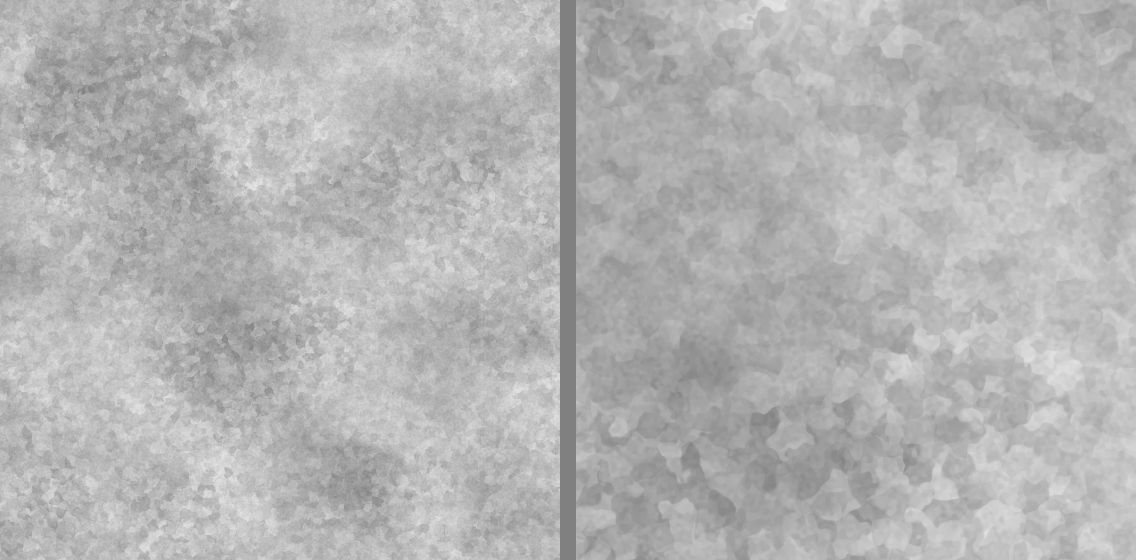
Left: the whole. Right: its middle third, enlarged.
Reproduce this texture procedurally as a three.js fragment shader.

```glsl
// Mottled grey stone: soft clouds, small overlapping flakes and fine speckle.
varying vec2 vUv;

const float BASE_GREY = 0.714;
const float CLOUD_CONTRAST = 0.35;
const float FLAKE_CONTRAST = 0.085;
const float CHIP_CONTRAST = 0.065;
const float SPECKLE_CONTRAST = 0.055;

vec3 hash3(vec2 p) {
  vec3 q = fract(vec3(p.xyx) * vec3(0.1031, 0.1030, 0.0973));
  q += dot(q, q.yxz + 33.33);
  return fract((q.xxy + q.yzz) * q.zyx);
}

// Cellular noise in 0..1: low sharpness blends cells, high gives flat flakes.
float cells(vec2 p, float sharpness) {
  vec2 home = floor(p);
  vec2 local = p - home;
  float total = 0.0;
  float weights = 0.0;
  for (int y = -1; y <= 1; y++) {
    for (int x = -1; x <= 1; x++) {
      vec2 offset = vec2(float(x), float(y));
      vec3 random = hash3(home + offset + 50.0);
      vec2 delta = offset + random.xy - local;
      float weight = exp(-sharpness * dot(delta, delta));
      total += random.z * weight;
      weights += weight;
    }
  }
  return total / weights;
}

// Layered soft cells, each octave turned to hide the grid.
float clouds(vec2 p, float gain) {
  mat2 turn = mat2(0.8, 0.6, -0.6, 0.8);
  float sum = 0.0;
  float range = 0.0;
  float amplitude = 1.0;
  for (int i = 0; i < 5; i++) {
    sum += amplitude * cells(p, 6.0);
    range += amplitude;
    amplitude *= gain;
    p = turn * p * 2.03 + 17.3;
  }
  return sum / range;
}

// Ragged displacement that roughens flake outlines.
vec2 ragged(vec2 p, float frequency, float amount) {
  float dx = cells(p * frequency, 6.0) - 0.5;
  float dy = cells(p * frequency + 71.7, 6.0) - 0.5;
  return p + amount * vec2(dx, dy);
}

void main() {
  // Broad light and dark areas, slightly wider than tall
  float cloud = clouds(vUv * vec2(4.6, 5.4) + 3.7, 0.62) - 0.5;

  // Two sizes of flat flakes, stronger in some regions
  vec2 rough = ragged(vUv, 130.0, 0.008);
  float flake = cells(rough * 68.0, 30.0) - 0.5;
  float chip = cells(rough.yx * 104.0 + 29.1, 22.0) - 0.5;
  float strength = mix(0.45, 1.55, cells(vUv * 6.0 + 41.3, 6.0));

  // Paper-like speckle
  float speckle = cells(vUv * 330.0 + 11.9, 7.0) - 0.5;

  float grey = BASE_GREY + CLOUD_CONTRAST * cloud
    + strength * (FLAKE_CONTRAST * flake + CHIP_CONTRAST * chip)
    + SPECKLE_CONTRAST * speckle;
  gl_FragColor = vec4(vec3(clamp(grey, 0.0, 1.0)), 1.0);
}
```
